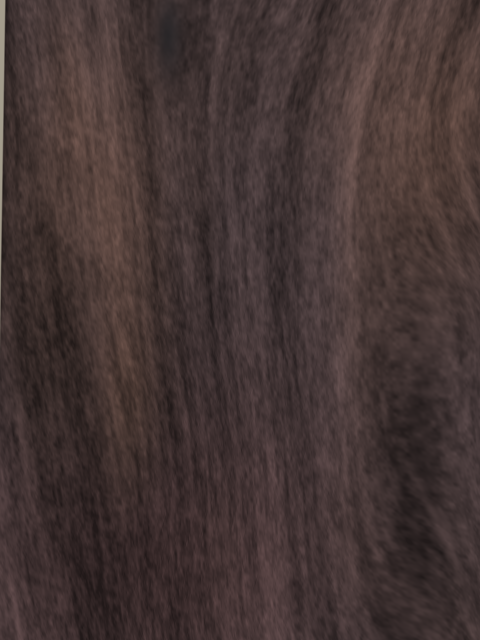
Write a Shadertoy shader that draws this texture.

```glsl
// Dark walnut board: long, gently bending grain with a knot and a pale side edge.
// Noise layers are stretched along a bent grain coordinate, from broad bands
// down to short pores; their sum sets the brightness of a warm or cool brown.

#define BASE_TONE 0.267
#define BAND_AMOUNT 0.125
#define STRIPE_AMOUNT 0.125
#define RING_AMOUNT 0.018
#define FIBRE_AMOUNT 0.095
#define PORE_AMOUNT 0.125
#define SHADE_AMOUNT 1.3
#define WARM_TINT vec3(1.04, 0.79, 0.71)
#define COOL_TINT vec3(0.98, 0.80, 0.81)
#define RED_TINT vec3(1.01, 0.75, 0.75)
#define EDGE_COLOUR vec3(0.64, 0.61, 0.55)

float hash(vec2 p) {
    return fract(sin(dot(p, vec2(12.9898, 78.233))) * 43758.5453);
}

float noise(vec2 p) {
    vec2 i = floor(p), f = fract(p);
    f = f * f * (3.0 - 2.0 * f);
    return mix(mix(hash(i), hash(i + vec2(1, 0)), f.x),
               mix(hash(i + vec2(0, 1)), hash(i + vec2(1, 1)), f.x), f.y);
}

// Two octaves, centred on zero
float grain(vec2 p) {
    return 0.65 * noise(p) + 0.35 * noise(p * 2.1 + 17.3) - 0.5;
}

// Soft elliptical spot
float spot(vec2 p, vec2 centre, vec2 radius) {
    vec2 d = (p - centre) / radius;
    return exp(-dot(d, d));
}

// Sideways drift of the fibres at a point
float bend(vec2 p) {
    float h = p.y - 0.6;
    float left = 0.10 * (1.0 - p.y) * (1.3 - 0.3 * p.y);
    float centre = h * h * mix(0.17, 0.45, smoothstep(-0.1, 0.1, h));
    float arch = 0.1 * smoothstep(0.54, 0.76, p.x) * (1.0 - smoothstep(0.45, 0.85, p.y));
    float sway = 0.025 * (noise(p * vec2(3.0, 3.5) + 4.0) - 0.5);
    return mix(left, centre, smoothstep(0.16, 0.5, p.x)) + arch + sway;
}

// Broad light and shade across the board
float shading(vec2 p) {
    float s = 0.045 * spot(p, vec2(0.14, 0.80), vec2(0.12, 0.24));
    s += 0.050 * spot(p, vec2(0.68, 0.82), vec2(0.14, 0.22));
    s += 0.030 * spot(p, vec2(0.50, 0.50), vec2(0.11, 0.50));
    s += 0.025 * spot(p, vec2(0.18, 0.42), vec2(0.04, 0.22));
    s -= 0.060 * spot(p, vec2(0.64, 0.18), vec2(0.045, 0.24));
    s -= 0.050 * spot(p, vec2(0.07, 0.46), vec2(0.06, 0.14));
    s -= 0.040 * spot(p, vec2(0.12, 0.14), vec2(0.11, 0.22));
    s -= 0.030 * spot(p, vec2(0.33, 0.35), vec2(0.09, 0.30));
    return s;
}

void mainImage(out vec4 fragColor, in vec2 fragCoord) {
    vec2 p = fragCoord / iResolution.y;
    float pixel = 1.0 / iResolution.y;

    // Fibres part around the knot
    vec2 knotCentre = vec2(0.264, 0.945);
    float around = spot(p, knotCentre, vec2(0.06, 0.12));
    float u = p.x - bend(p) - 0.35 * (p.x - knotCentre.x) * around;

    // Bands, stripes and rings
    float tone = BASE_TONE + SHADE_AMOUNT * shading(p);
    tone += BAND_AMOUNT * grain(vec2(u * 13.0, p.y * 1.3));
    tone += STRIPE_AMOUNT * grain(vec2(u * 50.0, p.y * 2.2 + 9.0));
    float ringZone = 0.3 + 0.7 * spot(p, vec2(0.53, 0.45), vec2(0.14, 0.30));
    float wobble = 5.0 * noise(vec2(u * 14.0, p.y * 2.5 + 31.0));
    tone += RING_AMOUNT * ringZone * sin(u * 190.0 + wobble);

    // Fibres, short pores and faint cross figure
    tone += FIBRE_AMOUNT * grain(vec2(u * 130.0, p.y * 14.0));
    tone += PORE_AMOUNT * grain(vec2(u * 215.0, p.y * 85.0 + u * 30.0));
    tone += 0.04 * grain(vec2(p.x * 26.0, p.y * 34.0 + p.x * 15.0));

    // Warm at the upper sides, reddish at the lower left, cool elsewhere
    float warmth = spot(p, vec2(0.13, 0.75), vec2(0.15, 0.35));
    warmth += spot(p, vec2(0.68, 0.78), vec2(0.16, 0.30));
    warmth += 0.8 * spot(p, vec2(0.20, 0.36), vec2(0.05, 0.16));
    warmth += 0.8 * grain(vec2(u * 9.0, p.y * 2.0 + 50.0));
    float redness = spot(p, vec2(0.24, 0.12), vec2(0.30, 0.30));
    vec3 tint = mix(COOL_TINT, RED_TINT, redness);
    tint = mix(tint, WARM_TINT, clamp(warmth, 0.0, 1.0));
    vec3 colour = max(tone, 0.13) * tint;

    // Knot with a soft dark halo
    float knot = spot(p, knotCentre, vec2(0.018, 0.055));
    colour *= 1.0 - 0.22 * around;
    colour = mix(colour, vec3(0.15, 0.145, 0.155), 0.8 * knot);

    // Pale edge tapering down the left side, with a thin shadow
    float edge = 0.010 * (p.y - 0.38) / 0.62;
    float shadow = smoothstep(0.0, 0.003, edge) * exp(-max(p.x - edge, 0.0) / 0.004);
    colour *= 1.0 - 0.3 * shadow;
    float soft = max(pixel, 0.0015);
    colour = mix(colour, EDGE_COLOUR, 1.0 - smoothstep(edge - soft, edge + soft, p.x + soft));

    fragColor = vec4(colour, 1.0);
}
```
